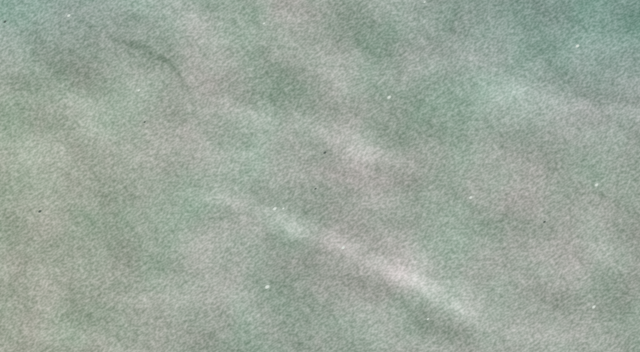
This texture is drawn by a Shadertoy shader. Its source:

```glsl
// Pale grey-green sandy ground: soft mottling, curved drifts and a teal cast
// in the upper corners, covered by fine slanted grain and a few loose specks.
// Built from layered gradient noise, bent ridge profiles and scattered discs.

const vec3 SAND = vec3(0.622, 0.656, 0.618);
const vec3 TEAL = vec3(0.510, 0.615, 0.580);
const vec3 WARM_SHIFT = vec3(0.050, -0.010, 0.018);
const vec3 OLIVE_SHIFT = vec3(0.004, 0.006, -0.018);
const vec3 LIGHT_TINT = vec3(1.10, 0.96, 1.06);
const vec3 WHITE_SPECK = vec3(0.88, 0.91, 0.88);
const vec3 DARK_SPECK = vec3(0.27, 0.31, 0.29);

float hash(vec2 cell) {
    uvec2 q = uvec2(ivec2(cell)) * uvec2(1597334673u, 3812015801u);
    uint n = (q.x ^ q.y) * 1597334673u;
    n = (n ^ (n >> 15)) * 2246822519u;
    n ^= n >> 13;
    return float(n >> 8) / 16777216.0;
}

float cornerGradient(vec2 cell, vec2 offset) {
    float angle = 6.28319 * hash(cell);
    return dot(vec2(cos(angle), sin(angle)), offset);
}

float gradientNoise(vec2 p) {
    vec2 cell = floor(p);
    vec2 f = p - cell;
    vec2 u = f * f * f * (f * (f * 6.0 - 15.0) + 10.0);
    vec2 e = vec2(1.0, 0.0);
    float low = mix(cornerGradient(cell, f),
                    cornerGradient(cell + e.xy, f - e.xy), u.x);
    float high = mix(cornerGradient(cell + e.yx, f - e.yx),
                     cornerGradient(cell + e.xx, f - e.xx), u.x);
    return mix(low, high, u.y);
}

float fractalNoise(vec2 p, int octaves) {
    float sum = 0.0;
    float weight = 1.0;
    for (int i = 0; i < octaves; i++) {
        sum += weight * gradientNoise(p);
        p = mat2(1.6, 1.2, -1.2, 1.6) * p + 17.3;
        weight *= 0.55;
    }
    return sum;
}

vec2 rotate(vec2 p, float angle) {
    float c = cos(angle), s = sin(angle);
    return vec2(c * p.x + s * p.y, c * p.y - s * p.x);
}

// Soft band from a to b, bowed sideways by bend and faded at both ends.
float ridge(vec2 p, vec2 a, vec2 b, float bend, float width) {
    vec2 axis = normalize(b - a);
    float along = dot(p - a, axis) / length(b - a);
    float across = dot(p - a, vec2(-axis.y, axis.x));
    across -= bend * 4.0 * along * (1.0 - along);
    float ends = smoothstep(-0.1, 0.2, along) * smoothstep(1.1, 0.8, along);
    return ends * exp(-across * across / (width * width));
}

// Light drifts and the darker hollows beside them.
float drifts(vec2 p) {
    float tone = 0.065 * ridge(p, vec2(0.50, 0.49), vec2(1.55, 0.00), 0.025, 0.028);
    tone += 0.045 * ridge(p, vec2(0.90, 0.30), vec2(1.70, 0.02), 0.030, 0.060);
    tone += 0.050 * ridge(p, vec2(0.50, 0.69), vec2(1.12, 0.52), 0.060, 0.035);
    tone += 0.045 * ridge(p, vec2(1.35, 0.74), vec2(1.90, 0.65), 0.010, 0.025);
    tone += 0.045 * ridge(p, vec2(0.20, 0.62), vec2(0.45, 0.50), 0.050, 0.045);
    tone -= 0.060 * ridge(p, vec2(0.28, 0.90), vec2(0.55, 0.71), 0.045, 0.010);
    tone -= 0.045 * ridge(p, vec2(0.55, 0.40), vec2(1.40, 0.00), 0.020, 0.045);
    tone -= 0.045 * ridge(p, vec2(0.85, 0.73), vec2(1.20, 0.55), 0.030, 0.050);
    return tone;
}

// Short diagonal streaks, a finer layer on top and faint clumps below.
float grain(vec2 p) {
    vec2 q = rotate(p, 0.6);
    float clumps = gradientNoise(q * vec2(24.0, 36.0) + 8.3);
    float streaks = gradientNoise(q * vec2(58.0, 100.0));
    float fine = gradientNoise(q * vec2(120.0, 165.0) + 41.7);
    return 0.030 * clumps + 0.080 * streaks + 0.100 * fine;
}

// Coverage of a few discs scattered over the canvas.
float specks(vec2 p, float aspect, int count, float seed, float size, float pixel) {
    float cover = 0.0;
    for (int i = 0; i < count; i++) {
        float id = float(i);
        vec2 center = vec2(hash(vec2(id, seed)) * aspect, hash(vec2(id, seed + 1.0)));
        float radius = size * mix(0.5, 1.3, hash(vec2(id, seed + 2.0)));
        float dist = length(rotate(p - center, 0.6) * vec2(0.8, 1.2)) - radius;
        cover = max(cover, smoothstep(pixel, -pixel, dist));
    }
    return cover;
}

void mainImage(out vec4 fragColor, in vec2 fragCoord) {
    float pixel = 1.0 / iResolution.y;
    float aspect = iResolution.x * pixel;
    vec2 p = fragCoord * pixel;
    vec2 warp = vec2(fractalNoise(p * 4.0, 3), fractalNoise(p * 4.0 + 9.0, 3));
    vec2 warped = p + 0.05 * warp;

    // Broad colour: teal corners, warm patches, olive on the left.
    float rightCast = smoothstep(0.75, 0.0, length((p - vec2(aspect, 1.0)) * vec2(0.70, 1.3)));
    float leftCast = smoothstep(0.5, 0.0, length((p - vec2(0.0, 1.05)) * vec2(0.6, 1.4)));
    vec3 color = mix(SAND, TEAL, max(rightCast, 0.7 * leftCast));
    color += WARM_SHIFT * fractalNoise(warped * 3.5 + 5.0, 4);
    color += OLIVE_SHIFT * smoothstep(0.8, 0.0, p.x) * smoothstep(1.0, 0.5, p.y);

    // Relief and grain; lighter sand turns neutral, darker sand greener.
    float mottle = fractalNoise(rotate(warped, -0.4) * vec2(3.5, 6.0) + 2.0, 5);
    float patchy = 1.0 + 1.2 * fractalNoise(p * 9.0 + 3.0, 2);
    float relief = 0.095 * mottle + patchy * drifts(p + 0.025 * warp);
    color += LIGHT_TINT * (relief + grain(p));

    // Loose specks.
    color = mix(color, WHITE_SPECK, 0.85 * specks(p, aspect, 14, 31.0, 0.0042, pixel));
    color = mix(color, DARK_SPECK, 0.80 * specks(p, aspect, 6, 57.0, 0.0026, pixel));
    fragColor = vec4(clamp(color, 0.0, 1.0), 1.0);
}
```
